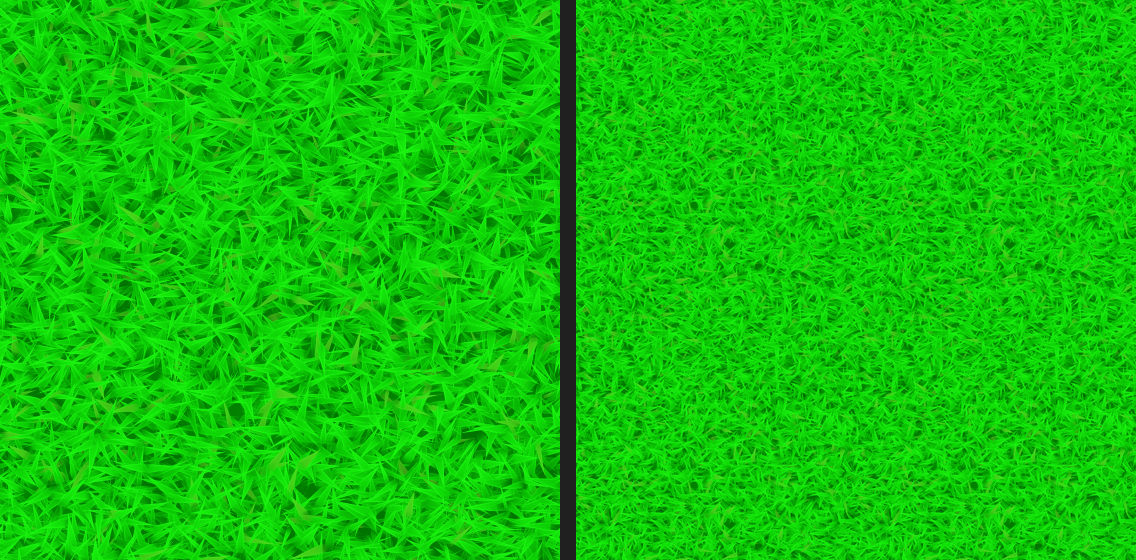
Left: one tile. Right: repeated 2 by 2.
Reproduce this texture procedurally as a WebGL 1 fragment shader.

```glsl
precision highp float;
// Dense, seamlessly tiling lawn of overlapping, tapered, bright green grass blades.

uniform vec2 u_resolution;

const float CELLS = 22.0;             // blade cells across the canvas, whole so it tiles
const int LAYERS = 12;                // stacked from the ground upwards
const float CLUMPS = 9.0;             // noise cells across the canvas, whole so it tiles
const float CLUMP_SHADE = 0.22;       // tone change between clumps
const vec2 BLADE_LENGTH = vec2(1.05, 1.8);      // shortest and longest, in cells
const vec2 BLADE_HALF_WIDTH = vec2(0.09, 0.27); // in cells
const float BEND = 0.28;              // sideways curve at the tip, in cells
const vec2 LEAN = vec2(1.35, 0.22);   // sideways stretch and upward bias of directions
const float ROOT_FADE = 0.38;         // part of the blade that melts into the shade
const float RIM_WIDTH = 0.075;        // bright outline, in cells
const float RIM_GAIN = 0.20;
const float TIP_GAIN = 0.32;          // tone rise from root to tip
const float DEEP_TONE = 0.20;
const float TOP_TONE = 0.84;
const float STRAW_SHARE = 0.05;
const float STRAW_BLEND = 0.40;

const vec3 SHADOW = vec3(0.00, 0.45, 0.00);
const vec3 LEAF = vec3(0.05, 0.82, 0.02);
const vec3 BRIGHT = vec3(0.10, 0.95, 0.06);
const vec3 STRAW = vec3(0.55, 0.72, 0.18);
const float TAU = 6.28318;

vec4 hash4(vec3 seed) {
  vec4 h = fract(seed.xyzx * vec4(0.1031, 0.1030, 0.0973, 0.1099));
  h += dot(h, h.wzxy + 33.33);
  return fract((h.xxyz + h.yzzw) * h.zywx);
}

// Gradient noise that wraps after `period` cells.
float cornerSlope(vec2 cell, vec2 offset, float period) {
  float angle = TAU * hash4(vec3(mod(cell, period), 71.0)).x;
  return dot(vec2(cos(angle), sin(angle)), offset);
}

float gradientNoise(vec2 p, float period) {
  vec2 i = floor(p);
  vec2 f = p - i;
  vec2 s = f * f * f * (f * (f * 6.0 - 15.0) + 10.0);
  vec2 e = vec2(1.0, 0.0);
  float low = mix(cornerSlope(i, f, period),
                  cornerSlope(i + e, f - e, period), s.x);
  float high = mix(cornerSlope(i + e.yx, f - e.yx, period),
                   cornerSlope(i + 1.0, f - 1.0, period), s.x);
  return mix(low, high, s.y);
}

vec3 grassColor(float tone) {
  vec3 shaded = mix(SHADOW, LEAF, clamp(tone / 0.7, 0.0, 1.0));
  return mix(shaded, BRIGHT, clamp((tone - 0.7) / 0.3, 0.0, 1.0));
}

// Colour and coverage of one blade; `p` is relative to the corner of its cell.
vec4 blade(vec2 p, vec3 seed, float baseTone, float pixel) {
  vec4 place = hash4(seed);
  vec4 form = hash4(seed + vec3(0.0, 0.0, 37.0));
  float angle = TAU * place.z;
  vec2 dir = normalize(vec2(LEAN.x * cos(angle), sin(angle) + LEAN.y));
  float size = mix(BLADE_LENGTH.x, BLADE_LENGTH.y, place.w);

  // Position along the blade (0 root, 1 tip) and across it.
  p -= place.xy;
  float along = dot(p, dir) / size + 0.5;
  float across = dot(p, vec2(-dir.y, dir.x));
  across -= BEND * (form.y - 0.5) * along * along;

  float halfWidth = mix(BLADE_HALF_WIDTH.x, BLADE_HALF_WIDTH.y, form.x);
  float taper = (1.0 - along) * min(1.0, 0.5 + 1.6 * along);
  float inside = halfWidth * taper - abs(across);
  float cover = smoothstep(-0.7 * pixel, 0.7 * pixel, inside);
  cover *= smoothstep(0.0, ROOT_FADE, along);

  // Shade: dark root, light tip, bright rim, one side a little darker.
  float rim = 1.0 - smoothstep(0.0, RIM_WIDTH, inside);
  float tone = baseTone + TIP_GAIN * (along - 0.5) + RIM_GAIN * rim;
  tone += 0.12 * (form.z - 0.5) + 0.25 * across;
  float straw = step(1.0 - STRAW_SHARE, form.w) * STRAW_BLEND;
  return vec4(mix(grassColor(tone), STRAW, straw), cover);
}

void main() {
  vec2 uv = gl_FragCoord.xy / u_resolution;
  float pixel = CELLS / u_resolution.y;
  float clump = CLUMP_SHADE * gradientNoise(uv * CLUMPS, CLUMPS);
  vec3 color = grassColor(0.06 + clump);

  for (int layer = 0; layer < LAYERS; layer++) {
    float level = float(layer);
    float depth = level / float(LAYERS - 1);
    float tone = mix(DEEP_TONE, TOP_TONE, depth) + clump * (1.0 - 0.6 * depth);
    vec2 p = uv * CELLS + level * vec2(0.37, 0.61);
    vec2 cell = floor(p);
    for (int y = -1; y <= 1; y++) {
      for (int x = -1; x <= 1; x++) {
        vec2 home = cell + vec2(float(x), float(y));
        vec3 seed = vec3(mod(home, CELLS), level + 1.0);
        vec4 leaf = blade(p - home, seed, tone, pixel);
        color = mix(color, leaf.rgb, leaf.a);
      }
    }
  }
  gl_FragColor = vec4(color, 1.0);
}
```
